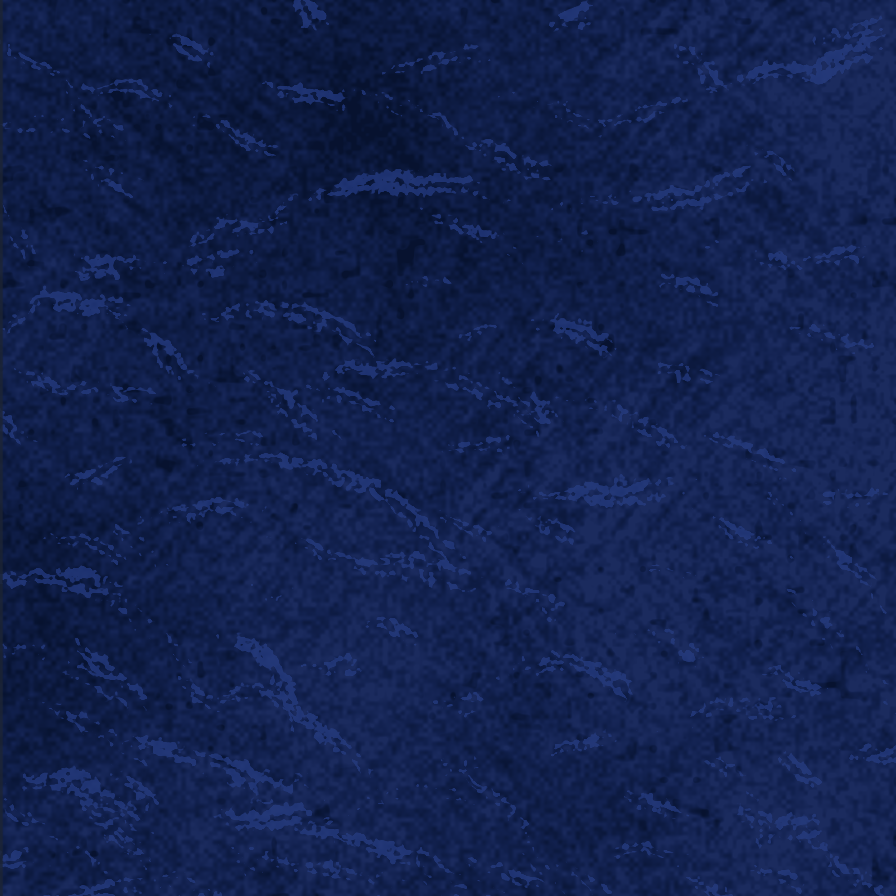
Give the GLSL for this texture, as a Shadertoy shader.

```glsl
// Dark navy plaster with soft mottling, fine grain and broken pale blue creases.

const vec3 DEEP = vec3(0.036, 0.085, 0.215);
const vec3 NAVY = vec3(0.070, 0.130, 0.312);
const vec3 HAZE = vec3(0.098, 0.160, 0.358);
const vec3 CREASE = vec3(0.133, 0.215, 0.470);
const vec3 RIM = vec3(0.110, 0.140, 0.200);
const int CREASE_COUNT = 110;

float hash(vec2 p) {
    vec3 q = fract(vec3(p.xyx) * 0.1031);
    q += dot(q, q.yzx + 33.33);
    return fract((q.x + q.y) * q.z);
}

float noise(vec2 p) {
    vec2 cell = floor(p);
    vec2 f = fract(p);
    f = f * f * (3.0 - 2.0 * f);
    float low = mix(hash(cell), hash(cell + vec2(1, 0)), f.x);
    float high = mix(hash(cell + vec2(0, 1)), hash(cell + vec2(1, 1)), f.x);
    return mix(low, high, f.y);
}

float fbm(vec2 p) {
    float sum = 0.0;
    float amp = 0.5;
    for (int i = 0; i < 4; i++) {
        sum += amp * noise(p);
        p = p * 2.03 + 17.3;
        amp *= 0.5;
    }
    return sum / 0.9375;
}

vec2 rotate(vec2 p, float angle) {
    float c = cos(angle);
    float s = sin(angle);
    return vec2(c * p.x + s * p.y, c * p.y - s * p.x);
}

float glow(vec2 p, vec2 center, float spread) {
    vec2 d = p - center;
    return exp(-dot(d, d) / spread);
}

// Brushed streaks along one direction, showing only in small patches.
float streaks(vec2 p, float angle, float seed) {
    float patches = smoothstep(0.55, 0.85, noise(p * 7.0 + seed));
    return patches * (noise(rotate(p, angle) * vec2(18.0, 130.0) + seed) - 0.5);
}

// Signed cover of one bent, tapering double strand; positive inside.
float crease(vec2 p, float id) {
    vec2 center = fract(id * vec2(0.7549, 0.5698) + vec2(0.13, 0.37));
    center = pow(center, vec2(1.12, 1.3));
    float size = hash(vec2(id, 3.7));
    float reach = mix(0.03, 0.155, size * size);
    float angle = mix(-0.85, 0.3, hash(vec2(id, 9.1)));
    float bend = mix(-1.2, 3.6, hash(vec2(id, 21.4)));
    float thick = hash(vec2(id, 35.8));
    float width = mix(0.0018, 0.0056, thick * thick);

    vec2 q = rotate(p - center, angle);
    float u = q.x / reach;
    float offset = q.y + bend * q.x * q.x;
    float strand = min(abs(offset), abs(offset + 0.010 + 0.06 * q.x) + 0.0012);
    float taper = width * (1.0 - u * u) * (1.0 + 0.7 * clamp(u, -1.0, 1.0));
    return taper - 0.02 * max(u * u - 1.0, 0.0) - strand;
}

float creaseField(vec2 p) {
    vec2 warp = vec2(noise(p * 21.0), noise(p * 21.0 + 40.0)) - 0.5;
    vec2 ripple = vec2(noise(p * 75.0 + 8.0), noise(p * 75.0 + 70.0)) - 0.5;
    vec2 q = p + warp * 0.018 + ripple * 0.008;
    float field = -1.0;
    for (int i = 0; i < CREASE_COUNT; i++) {
        field = max(field, crease(q, float(i)));
    }
    // Flaked borders and worn gaps
    float flakes = noise(p * 185.0) * 0.6 + noise(p * 300.0 + 5.0) * 0.4 - 0.5;
    float gaps = 1.0 - smoothstep(0.28, 0.58, noise(p * 17.0 + 90.0));
    return field + flakes * 0.014 - gaps * 0.0045;
}

float surfaceTone(vec2 p) {
    // Broad light and shade
    float tone = -0.1 + 0.9 * (p.x - 0.5);
    tone -= 1.4 * glow(p, vec2(0.36, 0.87), 0.09);
    tone += 0.7 * glow(p, vec2(0.78, 0.35), 0.11);
    tone += 2.9 * (fbm(p * 3.2 + 4.0) - 0.5);

    // Grain and brush marks
    tone += 2.2 * (noise(p * 200.0) - 0.5);
    tone += 1.2 * (noise(p * 85.0 + 31.0) - 0.5);
    tone += 2.0 * streaks(p, 0.85, 12.0) + 1.4 * streaks(p, -0.7, 53.0);

    // Small dark pits
    float pits = smoothstep(0.74, 0.92, noise(p * 85.0 + 61.0));
    return tone - 1.6 * pits * smoothstep(0.4, 0.75, noise(p * 9.0 + 27.0));
}

void mainImage(out vec4 fragColor, in vec2 fragCoord) {
    vec2 p = fragCoord / iResolution.y;
    float pixel = 1.0 / iResolution.y;

    float tone = surfaceTone(p);
    vec3 color = mix(NAVY, DEEP, clamp(-0.5 * tone, 0.0, 1.3));
    color = mix(color, HAZE, clamp(tone, 0.0, 1.25));

    float edge = max(0.0009, 0.6 * pixel);
    float cover = smoothstep(-edge, edge, creaseField(p));
    color = mix(color, CREASE + 0.006 * tone, 0.92 * cover);

    // Thin worn strip on the left border
    float strip = 1.0 - smoothstep(0.002, 0.002 + 2.0 * pixel, p.x);
    color = mix(color, RIM, 0.8 * strip);
    fragColor = vec4(color, 1.0);
}
```
